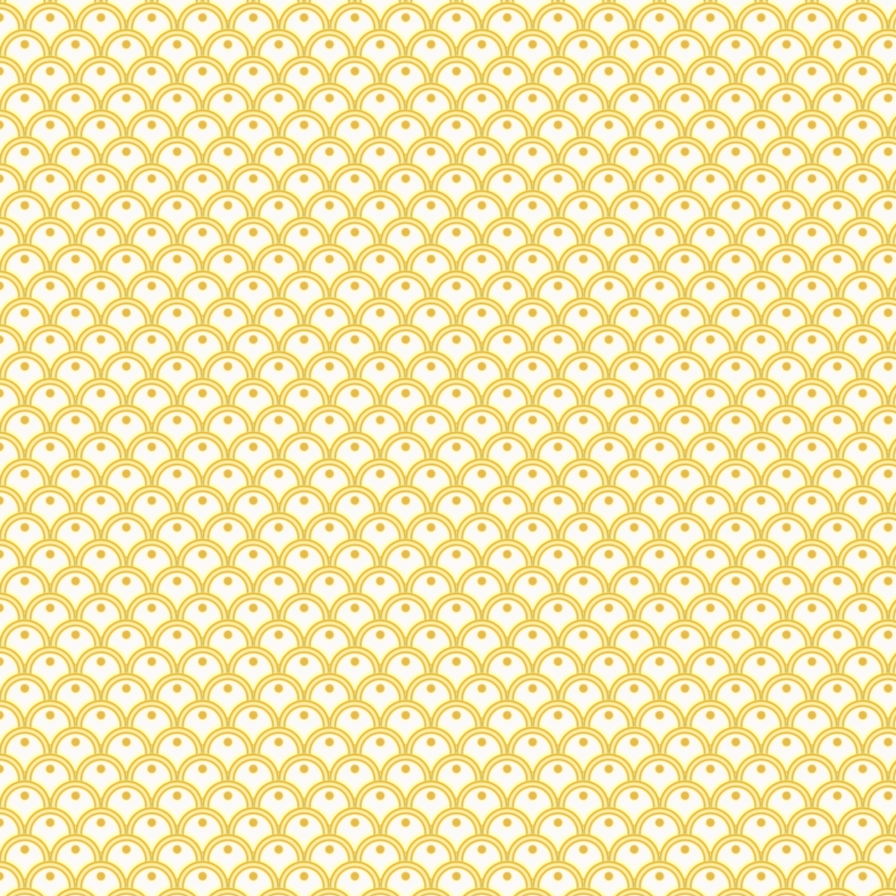
A WebGL 1 fragment shader for this pattern:

```glsl
precision highp float;
// Overlapping fish-scale arches with double golden outlines and a dot in each.

uniform vec2 u_resolution;

// Soft coverage: 1 where the signed distance is negative.
float coverage(float dist, float soft) {
  return 1.0 - smoothstep(-soft, soft, dist);
}

float ring(float radius, float center, float halfWidth, float soft) {
  return coverage(abs(radius - center) - halfWidth, soft);
}

float luma(vec3 color) {
  return dot(color, vec3(0.299, 0.587, 0.114));
}

// One unit is one scale width; y runs downward from the top edge.
vec3 scalePattern(vec2 p, float soft) {
  const float rowStep = 0.5284;
  const float firstRow = 0.55;
  vec3 paper = vec3(0.99, 0.982, 0.968);
  vec3 cream = vec3(0.99, 0.95, 0.60);
  vec3 gold = vec3(0.96, 0.735, 0.12);

  // Paint the nearby rows from back to front.
  float baseRow = floor((p.y - firstRow) / rowStep);
  vec3 color = paper;
  for (int i = -1; i <= 2; i++) {
    float row = baseRow + float(i);
    float shift = 0.488 + 0.5 * mod(row, 2.0);
    vec2 q = vec2(fract(p.x - shift) - 0.5, p.y - firstRow - row * rowStep);
    float radius = length(q);

    // Pale band between the two outlines, then the outlines and dot.
    vec3 scale = mix(cream, paper, coverage(radius - 0.385, soft));
    float ink = ring(radius, 0.49, 0.024, soft);
    ink = max(ink, ring(radius, 0.387, 0.02, soft));
    ink = max(ink, coverage(length(q + vec2(0.0, 0.205)) - 0.083, soft));
    scale = mix(scale, gold, ink);

    color = mix(color, scale, coverage(radius - 0.49 - 0.9 * soft, soft));
  }
  return color;
}

void main() {
  const float columns = 17.643;
  vec2 uv = gl_FragCoord.xy / u_resolution;
  vec2 p = vec2(uv.x, 1.0 - uv.y) * columns;

  // Crisp brightness over a softly bleeding tint.
  float pixel = columns / u_resolution.y;
  float brightness = luma(scalePattern(p, max(0.026, 0.6 * pixel)));
  vec3 bleed = scalePattern(p, 0.085);
  vec3 tint = 0.82 * (bleed - luma(bleed));

  gl_FragColor = vec4(clamp(brightness + tint, 0.0, 1.0), 1.0);
}
```
